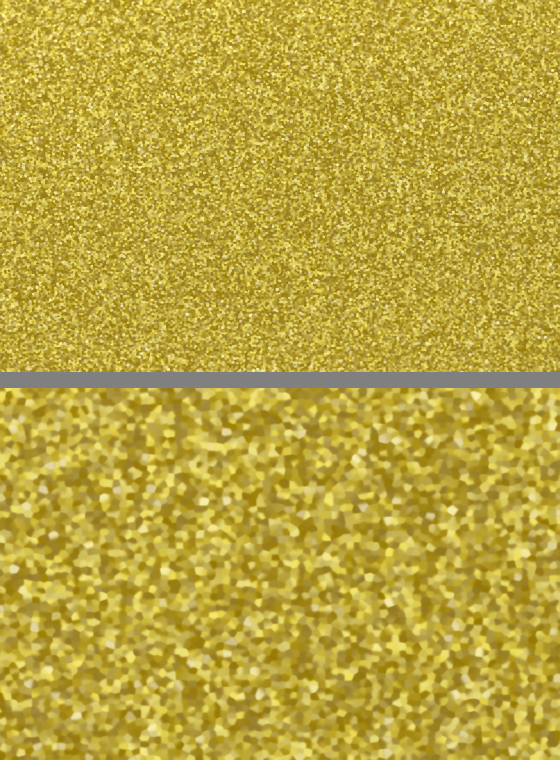
Top: the whole. Bottom: its middle third, enlarged.
A Shadertoy shader for this texture:

```glsl
// Gold glitter paper: a dense layer of tiny jittered flakes, each with its own
// tone, paleness and rare white glint. Flakes are blended by Gaussian weights,
// which soften away from a tilted band of focus.

vec3 hash3(vec2 p) {
    vec3 q = fract(p.xyx * vec3(0.1031, 0.1030, 0.0973));
    q += dot(q, q.yxz + 33.33);
    return fract((q.xxy + q.yzz) * q.zyx);
}

// Returns blended tone, paleness and glint of the nearby flakes.
vec3 flakes(vec2 p, float sharpness) {
    vec2 cell = floor(p);
    vec3 sum = vec3(0.0);
    float total = 0.0;
    for (int y = -1; y <= 1; y++) {
        for (int x = -1; x <= 1; x++) {
            vec2 id = cell + vec2(x, y);
            vec3 place = hash3(id + 17.0);
            vec3 look = hash3(id + 311.0);
            vec2 d = id + 0.1 + 0.8 * place.xy - p;
            float glint = smoothstep(0.955, 0.995, look.z);
            float weight = exp(-sharpness * dot(d, d)) * (1.0 + 2.0 * glint);
            // Tones lean dark, leaving sparse bright flakes.
            float tone = mix(look.x, look.x * look.x, 0.6);
            sum += weight * vec3(tone, look.y, glint);
            total += weight;
        }
    }
    return sum / total;
}

void mainImage(out vec4 fragColor, in vec2 fragCoord) {
    vec2 uv = fragCoord / iResolution.y;
    float aspect = iResolution.x / iResolution.y;

    // Depth of field: soft at the top left and along the bottom.
    float focusOffset = uv.y - 0.42 - 0.16 * uv.x / aspect;
    float blur = smoothstep(0.12, 0.6, abs(focusOffset));

    // Flakes lie slightly wider than tall.
    vec2 p = uv * vec2(164.0, 178.0);
    vec3 flake = flakes(p, mix(6.0, 3.8, blur));

    // Gold ramp, with paler and yellower flakes.
    vec3 gold = mix(vec3(0.59, 0.48, 0.08), vec3(0.97, 0.92, 0.46), flake.x);
    gold += (flake.y - 0.5) * vec3(-0.02, 0.0, 0.18);
    gold = mix(gold, vec3(1.0, 0.97, 0.82), 0.7 * flake.z);

    // Broad light: brighter to the upper left, dimmer to the lower right.
    float light = 0.985 + 0.04 * (uv.y - 0.5) - 0.03 * (uv.x / aspect - 0.5);
    light += 0.03 * blur;
    fragColor = vec4(clamp(gold * light, 0.0, 1.0), 1.0);
}
```
